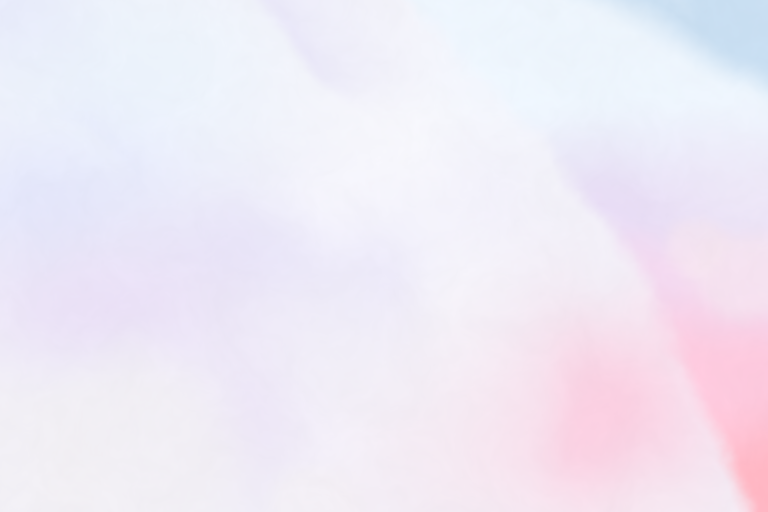
Reproduce this texture procedurally as a Shadertoy shader.

```glsl
// Soft pastel cloud banks: pale blue and lavender on the left, pink and coral at lower right.

const vec3 WHITE    = vec3(0.970, 0.970, 0.988);
const vec3 MIST     = vec3(0.948, 0.945, 0.975);
const vec3 CREAM    = vec3(0.948, 0.938, 0.955);
const vec3 ICE      = vec3(0.930, 0.960, 0.990);
const vec3 PERI     = vec3(0.885, 0.900, 0.988);
const vec3 LAVENDER = vec3(0.905, 0.890, 0.975);
const vec3 LILAC    = vec3(0.910, 0.865, 0.960);
const vec3 ORCHID   = vec3(0.955, 0.850, 0.940);
const vec3 BLUSH    = vec3(0.965, 0.905, 0.940);
const vec3 PINK     = vec3(0.992, 0.790, 0.870);
const vec3 CORAL    = vec3(1.000, 0.715, 0.765);
const vec3 SKY      = vec3(0.785, 0.870, 0.945);

const float WARP_SCALE = 5.0;
const float WARP_AMOUNT = 0.055;
const float BILLOW_CONTRAST = 0.022;
const float FIBRE_CONTRAST = 0.012;

vec2 hashGradient(vec2 cell) {
    float a = fract(sin(dot(cell, vec2(127.1, 311.7))) * 43758.5) * 6.2832;
    return vec2(cos(a), sin(a));
}

float gradientNoise(vec2 p) {
    vec2 i = floor(p), f = fract(p);
    vec2 u = f * f * f * (f * (f * 6.0 - 15.0) + 10.0);
    vec2 e = vec2(1.0, 0.0);
    float a = dot(hashGradient(i), f);
    float b = dot(hashGradient(i + e.xy), f - e.xy);
    float c = dot(hashGradient(i + e.yx), f - e.yx);
    float d = dot(hashGradient(i + e.xx), f - e.xx);
    return mix(mix(a, b, u.x), mix(c, d, u.x), u.y);
}

float fbm(vec2 p) {
    float sum = 0.0, amp = 0.5;
    for (int i = 0; i < 5; i++) {
        sum += amp * gradientNoise(p);
        p = mat2(1.6, 1.2, -1.2, 1.6) * p + 3.7;
        amp *= 0.5;
    }
    return sum;
}

// Gaussian wash of one tint
void wash(inout vec3 col, vec2 p, vec2 centre, vec2 size, vec3 tint, float amount) {
    vec2 d = (p - centre) / size;
    col = mix(col, tint, amount * exp(-dot(d, d)));
}

// Rounded cloud head with a soft rim
void puff(inout vec3 col, vec2 p, vec2 centre, vec2 size, vec3 tint, float amount) {
    float d = length((p - centre) / size);
    col = mix(col, tint, amount * (1.0 - smoothstep(0.55, 1.15, d)));
}

// Shadow that starts at an edge and fades away on its positive side
float crease(float d, float soft, float reach) {
    return smoothstep(-soft, soft, d) * exp(-max(d, 0.0) / reach);
}

vec3 frontCloud(vec2 p) {
    vec3 col = MIST;
    // Upper left and centre
    wash(col, p, vec2(0.25, 0.86), vec2(0.38, 0.24), ICE, 0.95);
    wash(col, p, vec2(0.00, 1.00), vec2(0.16, 0.14), PERI, 0.55);
    wash(col, p, vec2(0.82, 0.78), vec2(0.22, 0.30), WHITE, 0.90);
    wash(col, p, vec2(1.03, 0.88), vec2(0.20, 0.14), ICE, 0.55);
    // Lavender band across the left
    wash(col, p, vec2(0.08, 0.60), vec2(0.28, 0.15), PERI, 0.80);
    wash(col, p, vec2(0.48, 0.51), vec2(0.25, 0.12), LAVENDER, 0.75);
    wash(col, p, vec2(0.20, 0.40), vec2(0.28, 0.13), LILAC, 0.80);
    wash(col, p, vec2(0.76, 0.45), vec2(0.10, 0.11), LAVENDER, 0.50);
    wash(col, p, vec2(0.94, 0.60), vec2(0.10, 0.12), LAVENDER, 0.25);
    wash(col, p, vec2(0.48, 0.18), vec2(0.13, 0.17), LILAC, 0.50);
    // Bright heads and the lower left bank
    wash(col, p, vec2(0.66, 0.60), vec2(0.10, 0.08), WHITE, 0.50);
    wash(col, p, vec2(0.90, 0.42), vec2(0.10, 0.16), WHITE, 0.60);
    puff(col, p, vec2(0.27, 0.08), vec2(0.23, 0.24), CREAM, 0.75);
    puff(col, p, vec2(0.02, 0.08), vec2(0.22, 0.22), CREAM, 0.65);
    puff(col, p, vec2(0.62, 0.01), vec2(0.12, 0.09), CREAM, 0.70);
    // Pink belly at lower right
    wash(col, p, vec2(0.95, 0.10), vec2(0.26, 0.24), BLUSH, 0.70);
    wash(col, p, vec2(1.20, 0.20), vec2(0.18, 0.22), PINK, 0.75);
    float belly = crease(p.x - 1.10 - 0.06 * (p.y - 0.2), 0.05, 0.18);
    col = mix(col, PINK, 0.55 * belly * exp(-pow((p.y - 0.16) / 0.14, 2.0)));
    wash(col, p, vec2(1.27, 0.00), vec2(0.22, 0.07), BLUSH, 0.55);
    wash(col, p, vec2(1.18, 0.49), vec2(0.09, 0.12), MIST, 0.60);
    // Folds near the top and at the left
    float fold = crease(p.x - 0.52 - 0.75 * (1.0 - p.y), 0.025, 0.10);
    col = mix(col, LAVENDER, 0.80 * fold * smoothstep(0.76, 0.90, p.y));
    float head = length((p - vec2(0.09, 0.64)) / vec2(0.16, 0.13)) - 1.0;
    col = mix(col, PERI, 0.40 * crease(head, 0.15, 0.5) * smoothstep(0.56, 0.70, p.y)
                         * smoothstep(0.05, 0.18, p.x));
    return col;
}

vec3 farCloud(vec2 p) {
    vec3 col = mix(CORAL, PINK, smoothstep(0.05, 0.26, p.y));
    col = mix(col, ORCHID, smoothstep(0.28, 0.45, p.y));
    col = mix(col, LILAC, smoothstep(0.46, 0.58, p.y));
    col = mix(col, ICE, smoothstep(0.58, 0.82, p.y));
    wash(col, p, vec2(1.46, 0.62), vec2(0.14, 0.12), MIST, 0.45);
    puff(col, p, vec2(1.36, 0.51), vec2(0.07, 0.07), BLUSH, 0.60);
    puff(col, p, vec2(1.46, 0.46), vec2(0.14, 0.09), BLUSH, 0.60);
    wash(col, p, vec2(1.37, 0.28), vec2(0.07, 0.08), PINK, 0.50);
    // Open sky in the corner
    float skyEdge = p.y - 1.0 + 0.56 * (p.x - 1.15);
    vec3 sky = mix(SKY, ICE, 0.25 * smoothstep(-0.1, 0.3, fbm(p * 6.0)));
    return mix(col, sky, smoothstep(-0.03, 0.07, skyEdge));
}

void mainImage(out vec4 fragColor, in vec2 fragCoord) {
    vec2 uv = fragCoord / iResolution.y;
    uv.x *= 1.5 * iResolution.y / iResolution.x;
    vec2 warp = vec2(fbm(uv * WARP_SCALE), fbm(uv * WARP_SCALE + 19.3));
    vec2 p = uv + WARP_AMOUNT * warp;

    // Long ridge that separates the near bank from the far one
    float t = 1.0 - p.y;
    float ridge = 0.78 + t * (1.22 + t * (-0.80 + 0.25 * t));
    float behind = smoothstep(-0.025, 0.035, p.x - ridge + 0.04 * fbm(uv * 9.0 + 4.0));
    vec3 col = mix(frontCloud(p), farCloud(p), behind);

    // Billows and fine fibres
    col += BILLOW_CONTRAST * fbm(uv * 4.0 + 1.5 * warp + 8.0);
    col += FIBRE_CONTRAST * fbm(uv * 32.0 + 4.0 * warp);
    fragColor = vec4(clamp(col, 0.0, 1.0), 1.0);
}
```
